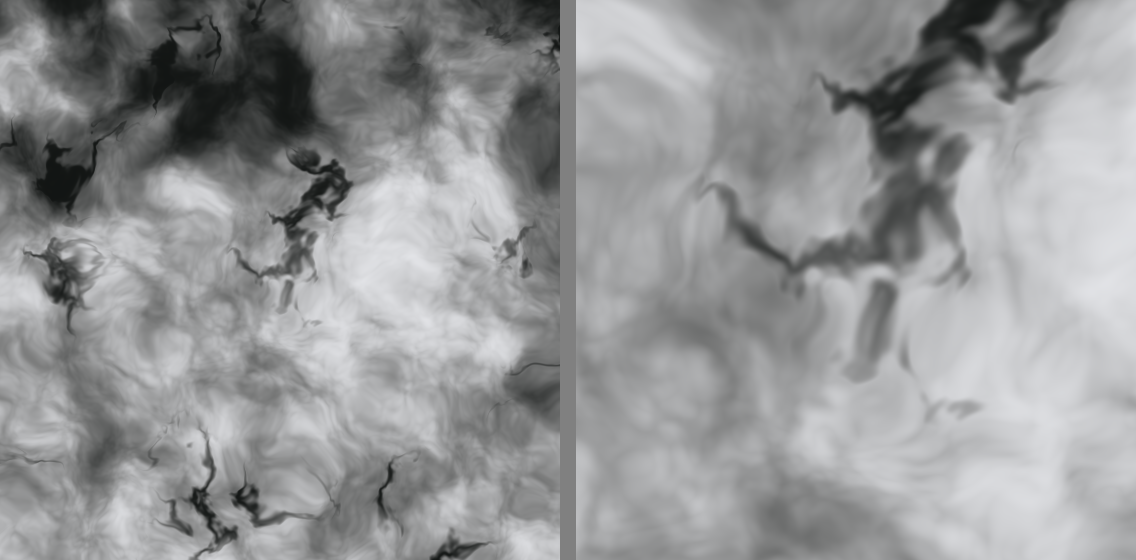
Left: the whole. Right: its middle third, enlarged.
Reproduce this texture procedurally as a Shadertoy shader.

```glsl
// Satellite view of billowing grey clouds with dark gaps torn through the cover.

// Tones
const vec3 SHADOW_COLOR = vec3(0.030, 0.042, 0.036);
const vec3 MID_COLOR = vec3(0.505, 0.508, 0.508);
const vec3 CLOUD_COLOR = vec3(0.930, 0.935, 0.950);
const float CLEAR_LEVEL = 0.25;
const float COVER_LEVEL = 0.63;
const float HIGHLIGHT_KNEE = 0.70;
const float HIGHLIGHT_RANGE = 0.25;
const float TONE_FLOOR = 0.04;

// Shapes
const float WARP_SCALE = 3.0;
const float WARP_AMOUNT = 0.07;
const float LAYOUT_WARP = 0.15;
const float DETAIL_SCALE = 3.6;
const float PUFF_SCALE = 7.0;
const float PUFF_STRENGTH = 0.36;
const float RIP_SCALE = 5.5;
const float RIP_DEPTH = 0.48;
const float RELIEF_STRENGTH = 0.32;
const vec2 LIGHT_STEP = vec2(0.009, 0.008);

// Rotation and doubling between octaves
const mat2 OCTAVE = mat2(1.6, 1.2, -1.2, 1.6);

vec2 gradientAt(ivec2 cell) {
    uint h = uint(cell.x) * 1597334677u ^ uint(cell.y) * 3812015801u;
    h = (h ^ (h >> 16)) * 2246822519u;
    h = (h ^ (h >> 13)) * 3266489917u;
    h ^= h >> 16;
    float angle = float(h & 65535u) * 6.28319 / 65536.0;
    return vec2(cos(angle), sin(angle));
}

float gradientNoise(vec2 p) {
    vec2 base = floor(p);
    ivec2 cell = ivec2(base);
    vec2 f = p - base;
    vec2 s = f * f * f * (f * (f * 6.0 - 15.0) + 10.0);
    float a = dot(gradientAt(cell), f);
    float b = dot(gradientAt(cell + ivec2(1, 0)), f - vec2(1, 0));
    float c = dot(gradientAt(cell + ivec2(0, 1)), f - vec2(0, 1));
    float d = dot(gradientAt(cell + ivec2(1, 1)), f - vec2(1, 1));
    return mix(mix(a, b, s.x), mix(c, d, s.x), s.y);
}

float fbm(vec2 p, int octaves) {
    float sum = 0.0, amplitude = 1.0;
    for (int i = 0; i < octaves; i++) {
        sum += amplitude * gradientNoise(p);
        p = OCTAVE * p + 11.3;
        amplitude *= 0.54;
    }
    return sum;
}

// Rounded lumps separated by narrow creases
float puffs(vec2 p) {
    float sum = 0.0, amplitude = 1.0;
    p *= PUFF_SCALE;
    for (int i = 0; i < 4; i++) {
        float n = gradientNoise(p);
        sum += amplitude * sqrt(n * n + 0.002);
        p = OCTAVE * p + 5.7;
        amplitude *= 0.5;
    }
    return sum;
}

float bump(vec2 p, vec2 center, vec2 radius) {
    vec2 d = (p - center) / radius;
    return exp(-dot(d, d));
}

// Broad cover: a clear upper front, a bright core and a grey lane
float coverLevel(vec2 p, float clearing) {
    float level = mix(COVER_LEVEL, CLEAR_LEVEL, clearing);
    level += 0.38 * bump(p, vec2(0.04, 0.92), vec2(0.13, 0.17));
    level += 0.15 * bump(p, vec2(0.56, 0.46), vec2(0.36, 0.18));
    level -= 0.13 * bump(p, vec2(0.42, 0.23), vec2(0.38, 0.07));
    level -= 0.28 * smoothstep(0.86, 1.0, p.x) * smoothstep(0.18, 0.36, p.y);
    return level;
}

// Thin ragged gaps, widest where their patch is strongest
float ripAmount(vec2 p) {
    float patchMask = smoothstep(0.08, 0.42, gradientNoise(p * 4.5 + 31.0));
    float ridge = abs(fbm(p * RIP_SCALE + 47.0, 5));
    return patchMask * (1.0 - smoothstep(0.0, 0.04 + 0.15 * patchMask, ridge));
}

void mainImage(out vec4 fragColor, in vec2 fragCoord) {
    vec2 uv = fragCoord / iResolution.y;
    vec2 warp = vec2(fbm(uv * WARP_SCALE + 3.1, 4), fbm(uv * WARP_SCALE + 19.4, 4));
    vec2 p = uv + WARP_AMOUNT * warp;
    vec2 broad = uv + LAYOUT_WARP * warp;

    // Cloud brightness
    float clearing = smoothstep(0.48, 0.70, broad.y - 0.35 * broad.x);
    float lumps = puffs(p);
    float tone = coverLevel(broad, clearing);
    tone += mix(0.42, 0.66, clearing) * fbm(p * DETAIL_SCALE + 7.9, 6);
    tone += PUFF_STRENGTH * (lumps - 0.33);
    tone += RELIEF_STRENGTH * (lumps - puffs(p + LIGHT_STEP)) * smoothstep(0.2, 0.7, tone);
    tone -= RIP_DEPTH * ripAmount(p);

    // Soft highlight shoulder and shadow floor
    float excess = max(tone - HIGHLIGHT_KNEE, 0.0);
    tone = min(tone, HIGHLIGHT_KNEE) + HIGHLIGHT_RANGE * (1.0 - exp(-excess / HIGHLIGHT_RANGE));
    float lift = tone - TONE_FLOOR;
    tone = TONE_FLOOR + 0.5 * (lift + sqrt(lift * lift + 0.004));

    vec3 color = mix(SHADOW_COLOR, MID_COLOR, clamp(tone / 0.5, 0.0, 1.0));
    color = mix(color, CLOUD_COLOR, clamp((tone - 0.5) / 0.43, 0.0, 1.0));
    fragColor = vec4(color, 1.0);
}
```
